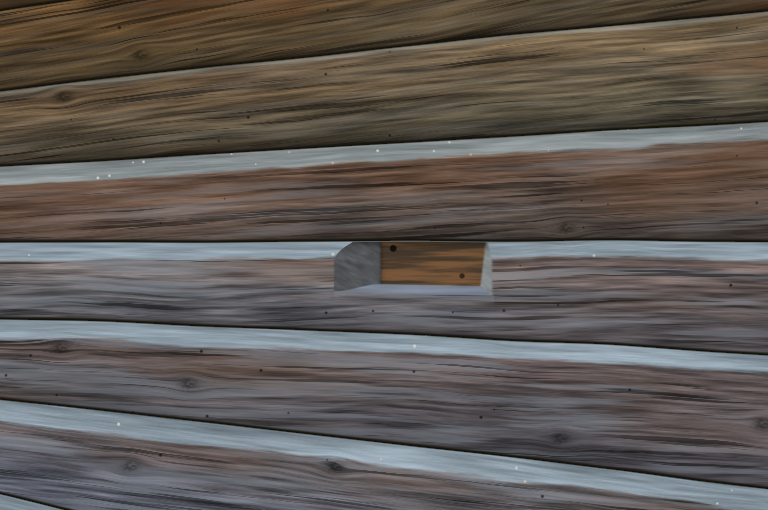
Give the GLSL for this texture, as a Shadertoy shader.

```glsl
const int NICHE_LOG = 4, SEAMS = 7, KNOTS = 9;
const float GRAIN_CONTRAST = 1.05, BROAD_CONTRAST = .6;
// Joints between logs: height at the left, slope and bow across the width
const vec3 SEAM[7] = vec3[7](
    vec3(.0235, -.258, 0), vec3(.178, -.179, .023), vec3(.3255, -.0905, .004), vec3(.4765, -.012, .008),
    vec3(.6235, .0455, .027), vec3(.784, .165, .0076), vec3(.97, .35, 0));
const float CAP_HEIGHT[8] = float[8](0., 0., .009, .036, .034, .038, .046, .06);
const vec3 LEFT_TONE[8] = vec3[8](
    vec3(.25, .20, .13), vec3(.34, .27, .18), vec3(.37, .32, .25), vec3(.38, .31, .27),
    vec3(.41, .40, .41), vec3(.35, .32, .32), vec3(.36, .36, .39), vec3(.42, .45, .49));
const vec3 RIGHT_TONE[8] = vec3[8](
    vec3(.25, .20, .13), vec3(.36, .30, .22), vec3(.38, .34, .27), vec3(.36, .31, .28),
    vec3(.36, .33, .33), vec3(.33, .31, .32), vec3(.35, .35, .37), vec3(.42, .45, .49));
const vec2 KNOT[9] = vec2[9](
    vec2(.124, .19), vec2(.118, .682), vec2(.369, .753), vec2(.255, .914), vec2(1.098, .86),
    vec2(1.494, .831), vec2(1.11, .447), vec2(.275, .108), vec2(.657, .916));
const vec3 WARM_CAP = vec3(.5, .48, .43), COOL_CAP = vec3(.58, .645, .69);
const vec3 SILVER = vec3(.49, .52, .56), RUST = vec3(.43, .27, .16), GAP = vec3(.085, .075, .05);
const vec2 HOLE = vec2(.771, .487), PEG = vec2(.906, .541);

float hash(vec2 p) {
    vec3 q = fract(p.xyx * .1031);
    q += dot(q, q.yzx + 33.33);
    return fract((q.x + q.y) * q.z);
}
float noise(vec2 p) {
    vec2 i = floor(p), f = fract(p);
    f = f * f * (3. - 2. * f);
    return mix(mix(hash(i), hash(i + vec2(1, 0)), f.x), mix(hash(i + vec2(0, 1)), hash(i + 1.), f.x), f.y);
}
float fbm(vec2 p) {
    float sum = 0., amp = .53;
    for (int i = 0; i < 4; i++, amp *= .5) {
        sum += amp * noise(p);
        p = p * 2.03 + 17.3;
    }
    return sum;
}
float edge(float d) {
    float px = 1. / iResolution.y;
    return smoothstep(-px, px, d);
}
float seamAt(int i, float x) {
    float u = x * iResolution.y / iResolution.x;
    return SEAM[i].x + u * (SEAM[i].y + u * SEAM[i].z) + .004 * (noise(vec2(x * 5., i * 9)) - .5);
}
// Small flecks, one at most in each cell of a grid
float flecks(vec2 p, float cells, float density) {
    vec2 id = floor(p * cells), c = .25 + .5 * vec2(hash(id + 3.), hash(id + 8.));
    float size = .002 * (.5 + hash(id + 5.));
    return step(hash(id + 21.), density) * edge(size - length(fract(p * cells) - c) / cells);
}

vec3 logColor(vec2 p) {
    int k = 0;
    float top = -.08, bottom = 1.15;
    for (int i = 0; i < SEAMS; i++) {
        float y = seamAt(i, p.x);
        if (p.y > y) { k = i + 1; top = y; }
        else bottom = min(bottom, y);
    }
    float fk = float(k), below = p.y - top, above = bottom - p.y;
    float t = below / (bottom - top), cool = smoothstep(1.5, 4.5, fk);

    // Grain follows the log and bends around knots
    float s = below + .02 * (fbm(vec2(p.x * 2.5, below * 9. + fk * 7.)) - .5), knot = 0.;
    for (int i = 0; i < KNOTS; i++) {
        vec2 d = (p - KNOT[i]) * vec2(.6, 1);
        float r2 = dot(d, d);
        s -= d.y * .75 * exp(-r2 * 1800.);
        knot += exp(-r2 * 9000.) * (.4 + noise(d * 300.));
    }
    vec2 g = vec2(p.x, s + fk * 3.7);
    float broad = fbm(g * vec2(2.5, 24)), fine = fbm(g * vec2(9, 170));
    float streak = fbm(g * vec2(3.5, 75) + 40.), stain = fbm(g * vec2(2.2, 12) + 70.);

    // Weathered wood: silver strands, rust stains, dark checks
    vec3 col = mix(LEFT_TONE[k], RIGHT_TONE[k], smoothstep(.2, 1.3, p.x));
    col *= mix(vec3(1.07, 1.02, .98), vec3(.94, .97, 1), smoothstep(.25, .8, t));
    col *= 1. + BROAD_CONTRAST * (broad - .5) + GRAIN_CONTRAST * (fine - .5);
    col = mix(col, SILVER, smoothstep(.48, .66, streak) * mix(.1, .5, cool));
    col = mix(col, RUST, smoothstep(.5, .8, stain) * mix(.4, .2, cool));
    col *= 1. - .4 * smoothstep(.62, .76, fbm(g * vec2(3, 140) + 11.));
    col *= 1. - .4 * min(knot, 1.);
    col *= 1. - .6 * flecks(p, 24., .05);

    // Upper face catching the sky
    float h = CAP_HEIGHT[k];
    if (h > 0.) {
        float rim = below - h - (fbm(vec2(p.x * 9., fk * 5. + below * 90.)) - .5) * min(.018, h);
        vec3 tone = mix(WARM_CAP, COOL_CAP, smoothstep(1.5, 4., fk));
        tone *= 1. + .25 * (broad - .5) + .4 * (fine - .5) - .12 * smoothstep(h, 0., below);
        tone = mix(tone, vec3(.85, .84, .8), flecks(p + 2., 45., k == 3 ? .2 : .03));
        col = mix(col, tone, .95 * smoothstep(.005, -.005, rim));
    }

    // Rounded underside and open joint
    col *= 1. - mix(.5, .25, cool) * exp(-above * 55.);
    return mix(GAP, col, smoothstep(.001, .007, above) * smoothstep(-.001, .003, below));
}

vec3 addNiche(vec3 col, vec2 p) {
    const float L = .655, BL = .747, R = .969;
    float top = seamAt(NICHE_LOG - 1, p.x), depth = p.y - top;
    float arch = clamp((.514 - p.y) / .038, 0., 1.), BR = .952 - .12 * depth;
    float left = L + .035 * arch * arch, right = R - .009 * arch;
    float front = mix(.571, .58, (p.x - L) / (R - L));
    float back = mix(.557, .561, (p.x - BL) / (BR - BL));
    back = mix(back, front, max(smoothstep(BL, L, p.x), smoothstep(BR, R, p.x)));
    float inside = edge(p.x - left) * smoothstep(0., .008, right - p.x) * edge(front - p.y) * edge(depth - .002);

    // Back board, side walls and sill
    float grain = fbm(p * vec2(9, 130)), saw = fbm(vec2(p.x + p.y, p.y - p.x * .5) * vec2(30, 110));
    vec3 board = mix(vec3(.27, .22, .17), vec3(.47, .34, .23), smoothstep(.25, .75, grain));
    board *= 1. - .75 * edge(.0065 - length(p - HOLE)) - .55 * edge(.005 - length(p - PEG));
    vec3 niche = mix(vec3(.34, .35, .36) * (.7 + .5 * saw), board, edge(p.x - BL));
    niche = mix(niche, vec3(.53, .55, .55) * (.8 + .35 * saw), smoothstep(-.003, .004, p.x - BR));
    niche *= 1. - .3 * exp(-abs(p.x - BL) * 250.);
    niche = mix(niche, vec3(.48, .52, .58) * (.8 + .35 * grain), edge(p.y - back));
    niche *= 1. - .5 * exp(-max(depth, 0.) * 110.);

    // Worn lip below the opening
    float lip = exp(-abs(p.y - front - .005) * 160.) * edge(p.x - L) * edge(R - p.x);
    return mix(mix(col, SILVER, .45 * lip), niche, inside);
}

void mainImage(out vec4 fragColor, in vec2 fragCoord) {
    vec2 p = fragCoord / iResolution.y;
    p.y = 1. - p.y;
    fragColor = vec4(addNiche(logColor(p), p), 1);
}
```
